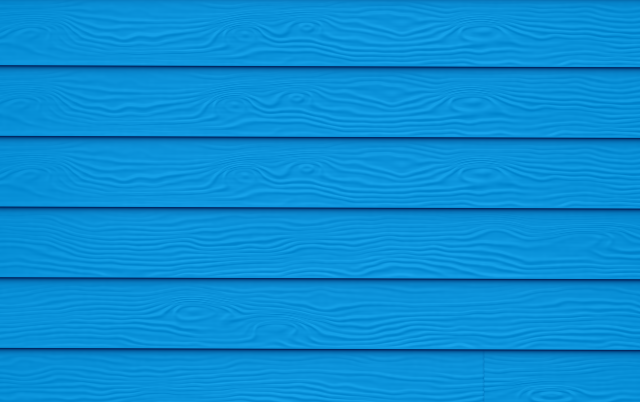
A Shadertoy shader for this texture:

```glsl
// Blue painted lap siding: overlapping horizontal boards with embossed wood grain.

float hash(vec2 p) {
    p = fract(p * vec2(0.1731, 0.2377));
    p += dot(p, p.yx + 31.7);
    return fract(p.x * p.y * 17.3);
}

float noise(vec2 p) {
    vec2 i = floor(p), u = fract(p);
    u = u * u * (3.0 - 2.0 * u);
    return mix(mix(hash(i), hash(i + vec2(1, 0)), u.x),
               mix(hash(i + vec2(0, 1)), hash(i + vec2(1, 1)), u.x), u.y);
}

// Knots: grain kind, position along the board, position down it, length
const vec4 KNOTS[9] = vec4[9](
    vec4(0, 0.09, 0.47, 0.09), vec4(0, 0.61, 0.48, 0.06), vec4(0, 0.76, 0.40, 0.07),
    vec4(0, 1.20, 0.44, 0.08), vec4(3, 1.24, 0.27, 0.09), vec4(3, 1.46, 0.36, 0.10),
    vec4(4, 0.69, 0.66, 0.09), vec4(4, 0.49, 0.42, 0.10), vec4(6, 1.36, 0.60, 0.09));

// Growth-ring coordinate: wavy layers that close into rings around knots
float rings(vec2 q, float kind) {
    vec2 s = vec2(kind * 7.3 + 2.0, kind * 3.7 + 5.0);
    float g = q.y;
    g += 0.34 * (noise(q * vec2(3.2, 1.6) + s) - 0.5);
    g += 0.13 * (noise(q * vec2(9.0, 4.0) + s.yx) - 0.5);
    g += 0.035 * (noise(q * vec2(26.0, 9.0) + s) - 0.5);
    for (int i = 0; i < 9; i++) {
        vec4 k = KNOTS[i];
        vec2 d = (q - k.yz) / vec2(k.w, 0.17);
        g += step(abs(k.x - kind), 0.5) * 0.30 * exp(-dot(d, d));
    }
    return g * 13.0;
}

// Raised ridges with uneven depth
float relief(vec2 q, float kind) {
    float g = rings(q, kind);
    float ridge = pow(0.5 + 0.5 * sin(6.2832 * g), 2.0);
    float depth = 0.25 + 0.75 * smoothstep(0.25, 0.7, noise(vec2(q.x * 5.0 + kind, g * 0.9)));
    float fine = noise(vec2(q.x * 14.0, q.y * 38.0 + kind * 9.0));
    return ridge * depth + 0.3 * fine;
}

void mainImage(out vec4 fragColor, in vec2 fragCoord) {
    vec2 p = fragCoord / iResolution.y;
    float aspect = iResolution.x / iResolution.y;

    // Boards counted from the top, tilted very slightly
    float b = (1.0 - p.y - 0.1635 - 0.0032 * p.x) / 0.1758 + 1.0;
    float row = floor(b), f = fract(b);
    float px = 1.0 / (iResolution.y * 0.1758);

    // The first three boards share one grain; the last has a butt joint
    float joint = p.x - 1.203;
    float last = step(4.5, row);
    float kind = row < 2.5 ? 0.0 : row + last * step(0.0, joint);
    float shift = row == 1.0 ? 0.025 : 0.0;
    vec2 q = vec2(p.x + shift, f);

    // Emboss lit from above
    float light = relief(q + vec2(0.001, 0.022), kind) - relief(q - vec2(0.001, 0.022), kind);
    float strength = mix(0.55, 1.0, smoothstep(0.1, 0.55, f))
                   * mix(0.6, 1.0, smoothstep(0.0, 0.5, p.x))
                   * smoothstep(0.03, 0.16, f) * smoothstep(1.0, 0.93, f);

    // Paint: brighter toward the middle of the wall, faintly mottled
    float side = abs(p.x / aspect - 0.5) * 2.0;
    float tone = 0.62 - 0.42 * side * side
               + 0.3 * (noise(vec2(p.x * 3.0, b * 2.0)) - 0.5)
               + 0.15 * (noise(p * 90.0) - 0.5);
    vec3 color = mix(vec3(0.015, 0.55, 0.83), vec3(0.07, 0.605, 0.885), clamp(tone, 0.0, 1.0));
    color += vec3(0.045, 0.06, 0.055) * clamp(light, -1.0, 0.8) * strength;

    // Joint in the last board
    color -= vec3(0.01, 0.04, 0.04) * last * (1.0 - smoothstep(0.001, 0.004, abs(joint)));

    // Lit lower lip, then the shadow cast on the board below
    color += 0.018 * smoothstep(0.90, 0.95, f) * (1.0 - smoothstep(0.96, 0.99, f));
    float shadow = exp(-f / 0.036) + 0.07 * exp(-f / 0.13);
    shadow = max(shadow, smoothstep(1.0 - max(1.2 * px, 0.014), 1.0, f));
    color = mix(color, vec3(0.0, 0.16, 0.39), min(shadow, 1.0));

    fragColor = vec4(clamp(color, 0.0, 1.0), 1.0);
}
```
